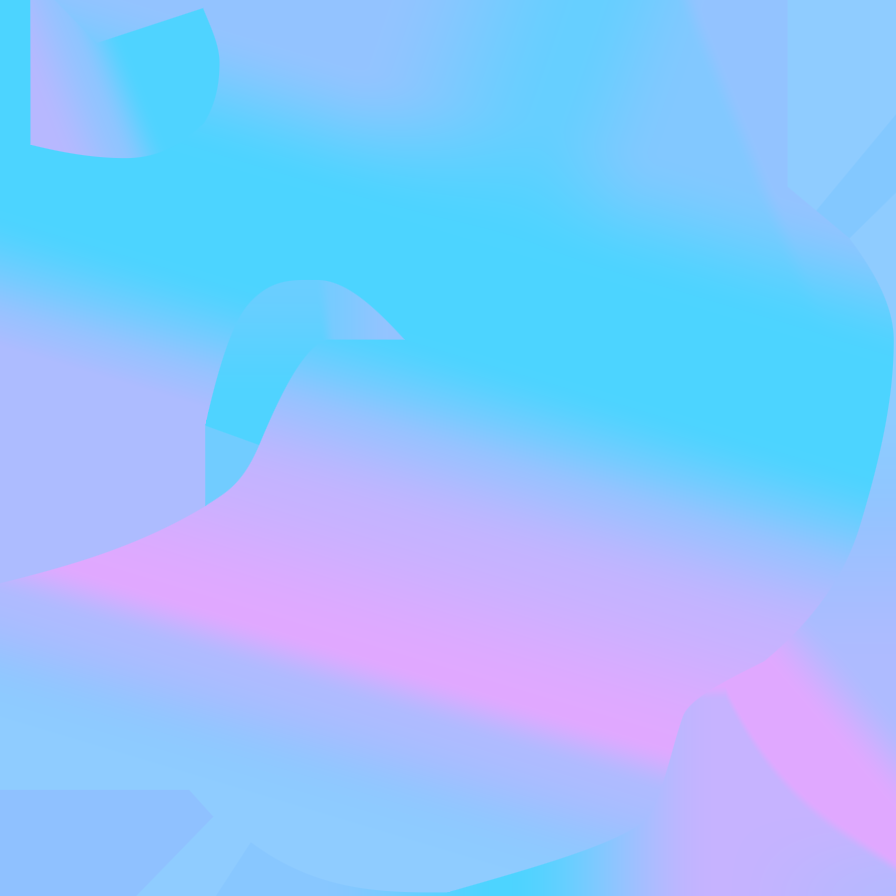
Give the GLSL for this background, as a Shadertoy shader.

```glsl
const vec3 CYAN = vec3(0.30, 0.83, 1.0);
const vec3 PALE = vec3(0.56, 0.80, 1.0);
const vec3 PERIWINKLE = vec3(0.56, 0.755, 1.0);

// Cyan (0) through periwinkle to pink (1)
vec3 ramp(float t) {
    return CYAN + vec3(0.58 * t, -0.10 * t - 0.07 * t * t, 0.0);
}

// Antialiased coverage of the region d > 0
float cover(float d) {
    return clamp(0.5 + d / max(fwidth(d), 1e-5), 0.0, 1.0);
}

// Signed distance to a line, positive on the left of a -> b
float side(vec2 p, vec2 a, vec2 b) {
    vec2 e = normalize(b - a);
    return e.x * (p.y - a.y) - e.y * (p.x - a.x);
}

// Cubic through a and b (position, value) with end slopes, held beyond them
float curve(float x, vec2 a, vec2 b, float slopeA, float slopeB) {
    float h = b.x - a.x;
    float t = clamp((x - a.x) / h, 0.0, 1.0);
    float s = 1.0 - t;
    return a.y * s * s * (1.0 + 2.0 * t) + b.y * t * t * (3.0 - 2.0 * t)
         + h * t * s * (slopeA * s - slopeB * t);
}

// Tilted bands of the main body
float bodyTone(float depth) {
    float t = 0.42 * smoothstep(0.235, 0.355, depth);
    t += 0.38 * smoothstep(0.30, 0.45, depth);
    t += 0.20 * smoothstep(0.42, 0.61, depth);
    t -= 0.33 * smoothstep(0.608, 0.665, depth);
    return t - 0.25 * smoothstep(0.65, 0.80, depth);
}

// Soft violet haze along the top
float hazeTone(vec2 p, float depth) {
    float u = p.x + 0.35 * (1.0 - p.y);
    float level = mix(0.48, 0.17, smoothstep(0.42, 0.66, u));
    level += 0.19 * smoothstep(0.66, 0.80, u);
    level += 0.12 * smoothstep(0.0, 0.025, side(p, vec2(0.833, 0.805), vec2(0.753, 1.0)) * -1.0);
    return level * (1.0 - smoothstep(-0.05, 0.11, depth)) * cover(p.x - 0.034);
}

// Right border of the body, as x over y
float rightBorder(float y) {
    if (y > 0.734) return curve(y, vec2(0.734, 0.948), vec2(0.7917, 0.879), -1.19, -1.19);
    if (y > 0.62) return curve(y, vec2(0.62, 0.9975), vec2(0.734, 0.948), 0.0, -0.75);
    if (y > 0.414) return curve(y, vec2(0.414, 0.96), vec2(0.62, 0.9975), 0.3, 0.0);
    if (y > 0.262) return curve(y, vec2(0.262, 0.853), vec2(0.414, 0.96), 1.2, 0.3);
    if (y > 0.20) return curve(y, vec2(0.20, 0.762), vec2(0.262, 0.853), 0.35, 2.0);
    if (y > 0.095) return curve(y, vec2(0.095, 0.728), vec2(0.20, 0.762), 0.45, 0.35);
    return curve(y, vec2(0.004, 0.499), vec2(0.095, 0.728), 3.5, 0.45);
}

// Panels, lavender field and pink ray outside the body
vec3 outerColor(vec2 p) {
    float t = mix(0.66, 0.44, smoothstep(0.25, 0.50, p.y));
    float ray = side(p, vec2(0.853, 0.262), vec2(1.0, 0.09));
    t = mix(1.0, t, smoothstep(0.0, 0.075, ray));
    float fold = curve(p.x, vec2(0.81, 0.23), vec2(1.0, 0.034), -2.0, -0.72);
    float under = smoothstep(-0.006, 0.012, fold - p.y);
    float field = 0.82 * smoothstep(0.56, 0.80, p.x) - 0.1 * smoothstep(0.10, 0.0, p.y) * smoothstep(0.8, 1.0, p.x);
    field += 0.40 * (1.0 - smoothstep(0.36, 0.56, p.x));
    t = mix(t, field, under);
    vec3 col = mix(ramp(t), PALE, smoothstep(0.40, 0.55, p.y));
    float strip = min(-side(p, vec2(0.9115, 0.7656), vec2(1.0, 0.8724)),
                      side(p, vec2(0.948, 0.734), vec2(1.0, 0.785)));
    return mix(col, ramp(0.37), cover(strip));
}

// Curled hook: x = signed inside value
float hookShape(vec2 p) {
    float top = p.x < 0.276 ? curve(p.x, vec2(0.229, 0.525), vec2(0.276, 0.659), 4.5, 1.2)
              : p.x < 0.354 ? curve(p.x, vec2(0.276, 0.659), vec2(0.354, 0.6875), 1.2, 0.0)
              : curve(p.x, vec2(0.354, 0.6875), vec2(0.457, 0.615), 0.0, -1.1);
    float inner = p.x < 0.29 ? curve(p.x, vec2(0.229, 0.435), vec2(0.29, 0.505), 0.7, 2.4)
                : curve(p.x, vec2(0.29, 0.505), vec2(0.365, 0.621), 2.4, 0.3);
    return min(p.x - 0.229, min(top - p.y, p.y - inner));
}

float hookTone(vec2 p) {
    float t = 0.02 + 0.18 * smoothstep(0.55, 0.69, p.y);
    float tip = 0.28 + 0.20 * smoothstep(0.36, 0.44, p.x);
    t = mix(t, tip, smoothstep(0.355, 0.372, p.x + 0.1 * (p.y - 0.65)));
    return mix(t, 0.25, cover(-side(p, vec2(0.229, 0.525), vec2(0.29, 0.503))));
}

// Petal with a wedge cut out of its top
float petalShape(vec2 p) {
    float base = p.x < 0.14 ? curve(p.x, vec2(0.034, 0.8385), vec2(0.14, 0.8235), -0.25, 0.0)
               : curve(p.x, vec2(0.14, 0.8235), vec2(0.228, 0.863), 0.0, 1.0);
    float right = p.y < 0.93 ? curve(p.y, vec2(0.863, 0.228), vec2(0.93, 0.245), 0.6, 0.0)
                : curve(p.y, vec2(0.93, 0.245), vec2(0.991, 0.2266), 0.0, -0.4);
    float wedge = min(side(p, vec2(0.061, 1.0), vec2(0.108, 0.952)),
                      side(p, vec2(0.108, 0.952), vec2(0.2266, 0.991)));
    return min(min(p.x - 0.034, right - p.x), min(p.y - base, -wedge));
}

float petalTone(vec2 p) {
    float u = p.x + 0.4 * (p.y - 0.84);
    return 0.72 - 0.28 * smoothstep(0.06, 0.145, u) - 0.42 * smoothstep(0.13, 0.185, u);
}

void mainImage(out vec4 fragColor, in vec2 fragCoord) {
    vec2 p = fragCoord / iResolution.xy;
    float depth = 1.0 - p.y - 0.3 * p.x;

    // Body and its left lobe
    float tone = bodyTone(depth);
    float lobeEdge = curve(p.x, vec2(0.0, 0.349), vec2(0.229, 0.435), 0.25, 0.6);
    float lobe = cover(min(0.229 - p.x, p.y - lobeEdge));
    tone = mix(tone, min(tone, 0.65), lobe) + hazeTone(p, depth);
    vec3 col = mix(ramp(tone), PALE, smoothstep(0.70, 0.82, depth));

    // Lower left panel
    float panel = min(0.1185 - p.y, min(side(p, vec2(0.152, 0.0), vec2(0.238, 0.0885)),
                                        -side(p, vec2(0.211, 0.1185), vec2(0.238, 0.0885))));
    col = mix(col, PERIWINKLE, cover(panel));

    // Surroundings to the right and below
    float lower = curve(p.x, vec2(0.28, 0.06), vec2(0.48, 0.004), -0.75, 0.0);
    float below = min(lower - p.y, -side(p, vec2(0.241, 0.0), vec2(0.28, 0.06)));
    float outside = max(p.x - rightBorder(p.y), below);
    col = mix(col, outerColor(p), cover(outside));

    // Floating shapes
    col = mix(col, ramp(hookTone(p)), cover(hookShape(p)));
    col = mix(col, ramp(petalTone(p)), cover(petalShape(p)));
    fragColor = vec4(col, 1.0);
}
```
